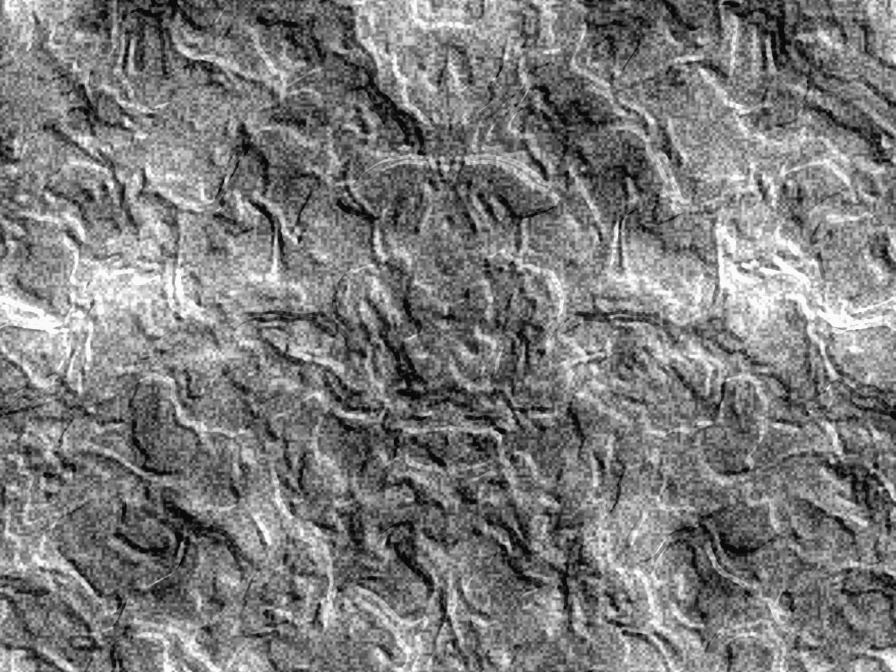
Reproduce this texture procedurally as a WebGL 2 fragment shader.

```glsl
#version 300 es
precision highp float;
// Grey, crusted rock relief folded about the vertical centre line.
// Warped noise is cut into soft terraces and lit by a directional difference,
// then combined with broad tonal patches and fine film grain.

uniform vec2 u_resolution;
out vec4 fragColor;

// Integer hash of a lattice cell, 0 to 1.
float hash(vec2 cell) {
    uvec2 k = uvec2(ivec2(cell));
    uint h = k.x * 1597u ^ k.y * 51749u;
    h = (h ^ (h >> 15)) * 73237u + 7919u;
    h = (h ^ (h >> 13)) * 94513u;
    h ^= h >> 16;
    return float(h & 65535u) / 65535.0;
}

float valueNoise(vec2 p) {
    vec2 cell = floor(p);
    vec2 f = p - cell;
    f = f * f * f * (f * (f * 6.0 - 15.0) + 10.0);
    float low = mix(hash(cell), hash(cell + vec2(1, 0)), f.x);
    float high = mix(hash(cell + vec2(0, 1)), hash(cell + vec2(1, 1)), f.x);
    return mix(low, high, f.y);
}

// Octaves are turned against each other to hide the lattice.
float fbm(vec2 p, int octaves) {
    float sum = 0.0, total = 0.0, weight = 1.0;
    for (int i = 0; i < octaves; i++) {
        sum += weight * valueNoise(p);
        total += weight;
        weight *= 0.5;
        p = mat2(1.6, 1.2, -1.2, 1.6) * p + 17.3;
    }
    return sum / total;
}

vec2 mirrored(vec2 p) {
    return vec2(abs(p.x), p.y) + vec2(3.1, 5.7);
}

// Stepped plates with curled rims and a little slope between them.
float relief(vec2 p) {
    vec2 q = mirrored(p);
    vec2 curl = vec2(valueNoise(q * 13.0 + 41.0), valueNoise(q * 13.0 + 83.0)) - 0.5;
    q += 0.06 * curl;
    float level = 6.5 * fbm(q * 9.0, 4);
    float plates = floor(level) + smoothstep(0.36, 0.64, fract(level));
    float rim = 1.0 - smoothstep(0.0, 0.07, abs(fbm(q * 7.0 + 29.0, 3) - 0.5));
    return plates + 0.6 * level + 0.7 * rim;
}

void main() {
    vec2 p = (gl_FragCoord.xy - 0.5 * u_resolution) / u_resolution.y;

    // Light from the upper right.
    vec2 toLight = 0.004 * vec2(0.72, 0.69);
    float slope = relief(p - toLight) - relief(p + toLight);
    float shade = slope / sqrt(1.0 + slope * slope);

    // Broad stains and smaller mottling.
    vec2 q = mirrored(p);
    float stain = fbm(q * 4.5 + 61.0, 4) - 0.5;
    float mottle = fbm(q * 24.0 + 97.0, 2) - 0.5;

    // Fine grain, unaffected by the fold.
    float grain = valueNoise(p * 230.0 + 500.0) - 0.5;

    float grey = 0.52 + 0.42 * shade + 0.75 * stain + 0.22 * mottle + 0.38 * grain;
    fragColor = vec4(vec3(clamp(grey, 0.04, 0.98)), 1.0);
}
```
